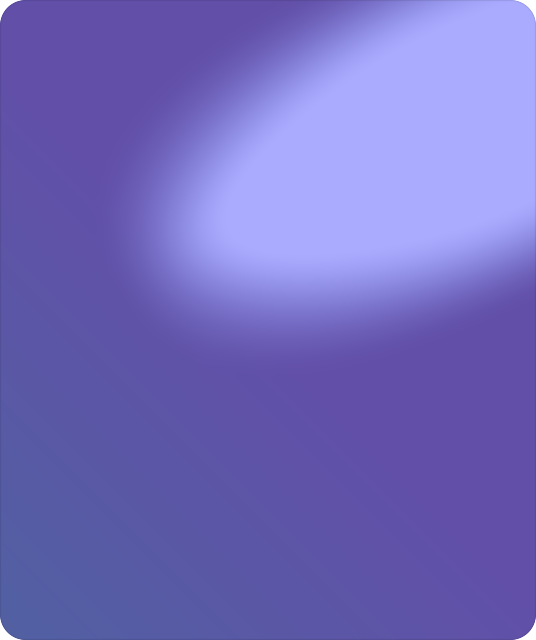
Reproduce this background procedurally as a Shadertoy shader.

```glsl
// A rounded violet card with a large, soft, tilted periwinkle glow at the upper right.

// Lengths are in canvas heights, with the origin at the lower left.
const vec3 PAGE_COLOR   = vec3(1.0);
const vec3 BASE_BLUE    = vec3(0.320, 0.378, 0.636);
const vec3 BASE_VIOLET  = vec3(0.383, 0.312, 0.660);
const vec3 GLOW_EDGE    = vec3(0.615, 0.650, 1.000);
const vec3 GLOW_CORE    = vec3(0.667, 0.672, 1.000);

const float BASE_SPAN   = 0.88;                // diagonal reach of the blue corner
const vec2  GLOW_CENTER = vec2(0.745, 0.814);
const vec2  GLOW_RADII  = vec2(0.521, 0.221);
const float GLOW_TILT   = 0.419;               // radians above horizontal
const float BLUR_TIP    = 0.110;               // blur half-width at the left tip
const float BLUR_SIDE   = 0.078;               // blur half-width along the far sides

const float CARD_RADIUS = 0.040;
const float RIM_WIDTH   = 0.003;
const float RIM_SHADE   = 0.10;

// Approximate signed distance to an axis-aligned ellipse.
float ellipseDistance(vec2 p, vec2 radii) {
    float level = length(p / radii);
    float slope = length(p / (radii * radii));
    return level * (level - 1.0) / max(slope, 1e-4);
}

float roundedBoxDistance(vec2 p, vec2 halfSize, float radius) {
    vec2 q = abs(p) - halfSize + radius;
    return length(max(q, 0.0)) + min(max(q.x, q.y), 0.0) - radius;
}

vec2 rotate(vec2 p, float angle) {
    float c = cos(angle), s = sin(angle);
    return vec2(c * p.x + s * p.y, c * p.y - s * p.x);
}

void mainImage(out vec4 fragColor, in vec2 fragCoord) {
    vec2 uv = fragCoord / iResolution.y;
    vec2 size = iResolution.xy / iResolution.y;
    float pixel = 1.0 / iResolution.y;

    // Diagonal base gradient
    vec3 color = mix(BASE_BLUE, BASE_VIOLET, clamp((uv.x + uv.y) / BASE_SPAN, 0.0, 1.0));

    // Blurred ellipse, softer toward its tip
    vec2 local = rotate(uv - GLOW_CENTER, GLOW_TILT);
    float blur = mix(BLUR_TIP, BLUR_SIDE, smoothstep(-GLOW_RADII.x, 0.0, local.x));
    float glowDistance = ellipseDistance(local, GLOW_RADII);
    float glow = 1.0 - smoothstep(-blur, blur, glowDistance);
    color = mix(color, mix(GLOW_EDGE, GLOW_CORE, glow * glow), glow);

    // Thin dark rim and rounded corners
    float card = roundedBoxDistance(uv - 0.5 * size, 0.5 * size, CARD_RADIUS);
    color *= 1.0 - RIM_SHADE * smoothstep(-RIM_WIDTH, 0.0, card);
    color = mix(color, PAGE_COLOR, smoothstep(-0.5 * pixel, 0.5 * pixel, card));

    fragColor = vec4(color, 1.0);
}
```
